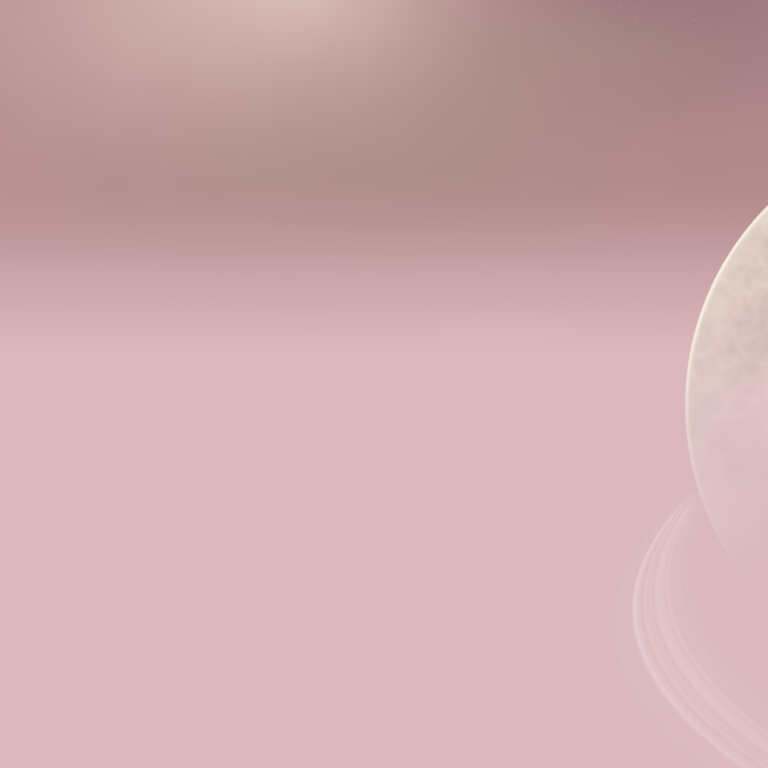
This background is drawn by a Shadertoy shader. Its source:

```glsl
// Dusty rose sky with a soft cloud glow and a pale ringed planet at the right edge.
#define HAZE vec3(0.857, 0.722, 0.742)
#define DUSK vec3(0.705, 0.550, 0.560)
#define GLOW vec3(0.865, 0.765, 0.730)
#define OLIVE vec3(0.660, 0.555, 0.520)
#define SHADE vec3(0.605, 0.465, 0.485)
#define CREAM vec3(0.945, 0.915, 0.850)
#define PLANET_CENTER vec2(1.259, 0.473)
#define PLANET_RADIUS 0.367
#define RING_TIP vec2(0.824, 0.206)
#define RING_STEP vec2(0.068, 0.052)
#define RING_BEND 3.35
#define STAR_GRID 55.0

vec2 hash2(vec2 p) {
    vec3 q = fract(p.xyx * vec3(0.1031, 0.1030, 0.0973));
    q += dot(q, q.yzx + 33.33);
    return fract((q.xx + q.yz) * q.zy);
}

// Distance to the nearest scattered cell point
float cellular(vec2 p) {
    vec2 cell = floor(p), f = fract(p);
    float nearest = 2.0;
    for (int j = -1; j <= 1; j++)
        for (int i = -1; i <= 1; i++) {
            vec2 o = vec2(i, j);
            nearest = min(nearest, length(o + hash2(cell + o) - f));
        }
    return nearest;
}

// Layered, rotated sines, roughly -1 to 1
float waves(vec2 p) {
    float sum = 0.0, amp = 0.5;
    for (int i = 0; i < 5; i++) {
        sum += amp * sin(p.x + 1.3 * sin(p.y)) * cos(p.y * 0.8 + 0.6 * p.x);
        p = mat2(1.5, 1.1, -1.1, 1.5) * p + 2.1;
        amp *= 0.55;
    }
    return sum;
}

float blob(vec2 p, vec2 center, vec2 size) {
    vec2 d = (p - center) / size;
    return exp(-dot(d, d));
}

vec3 sky(vec2 uv) {
    float cloud = waves(uv * vec2(9.0, 7.0));
    vec2 p = uv + 0.022 * vec2(cloud, waves(uv * 8.0 + 4.0));
    vec3 col = DUSK + 0.012 * cloud;
    // Dark corner, olive cloud bank, then the light breaking through
    col = mix(col, SHADE, 0.95 * blob(p, vec2(0.88, 1.06), vec2(0.30, 0.18)));
    col = mix(col, OLIVE, 0.65 * blob(p, vec2(0.59, 0.85), vec2(0.16, 0.13)));
    col = mix(col, OLIVE, 0.50 * blob(p, vec2(0.36, 0.78), vec2(0.19, 0.09)));
    col = mix(col, OLIVE, 0.45 * blob(p, vec2(0.78, 0.94), vec2(0.12, 0.05)));
    col = mix(col, GLOW, 0.32 * blob(p, vec2(0.20, 0.96), vec2(0.28, 0.16)));
    col = mix(col, GLOW, 0.85 * blob(p, vec2(0.37, 1.04), vec2(0.20, 0.14)));
    // Mauve band melting into flat haze
    float lift = smoothstep(0.53, 0.775, uv.y + 0.008 * cloud);
    col = mix(HAZE, col, lift);
    col -= vec3(0.006, 0.014, 0.006) * blob(uv, vec2(0.5, 0.60), vec2(2.0, 0.04));
    // Sparse stars in the dark corner
    vec2 cell = floor(uv * STAR_GRID);
    vec2 spot = 0.2 + 0.6 * hash2(cell);
    float star = smoothstep(0.07, 0.0, length(fract(uv * STAR_GRID) - spot));
    star *= step(0.78, hash2(cell + 71.0).x);
    return col + 0.16 * star * smoothstep(0.94, 0.98, uv.y) * smoothstep(0.72, 0.80, uv.x);
}

// Ring coordinate: 0 on the bright outer band, 1 near the inner edge
float ringCoord(vec2 uv) {
    vec2 d = uv - RING_TIP;
    float a = RING_BEND * RING_STEP.y * RING_STEP.y;
    float b = RING_STEP.x - 2.0 * RING_BEND * RING_STEP.y * d.y;
    float c = d.x - RING_BEND * d.y * d.y;
    float disc = b * b + 4.0 * a * c;
    return disc < 0.0 ? -9.0 : 2.0 * c / max(b + sqrt(disc), 0.0001);
}

vec3 addRings(vec3 col, vec2 uv) {
    float s = ringCoord(uv);
    float body = smoothstep(-0.05, 0.05, s) * smoothstep(1.25, 0.45, s);
    float grooves = 0.5 + 0.25 * sin(s * 31.0) + 0.25 * sin(s * 57.0 + 1.0);
    float halo = smoothstep(-0.42, -0.28, s) * smoothstep(0.1, -0.1, s);
    float band = exp(-pow((s - 0.04) / 0.055, 2.0)) + 0.7 * exp(-pow((s - 0.52) / 0.06, 2.0));
    float light = body * (0.10 + 0.20 * grooves) + 0.07 * halo + 0.24 * band;
    light *= smoothstep(0.375, 0.32, uv.y) * mix(0.65, 1.0, smoothstep(-0.05, 0.15, uv.y));
    return mix(col, vec3(0.95, 0.87, 0.88), light);
}

vec3 addPlanet(vec3 col, vec2 uv) {
    float depth = PLANET_RADIUS - length(uv - PLANET_CENTER);
    float pixel = 1.0 / iResolution.y;
    float inside = smoothstep(-pixel, pixel, depth);
    float upper = smoothstep(0.38, 0.68, uv.y);
    // Mottled ground, warmer and brighter toward the lit limb
    vec2 p = uv + 0.012 * vec2(waves(uv * 45.0), waves(uv * 45.0 + 7.0));
    float ground = 0.6 * cellular(p * 32.0) + 0.4 * cellular(p * 85.0) - 0.45;
    float patches = waves(uv * 24.0 + 2.0);
    vec3 surface = mix(vec3(0.865, 0.755, 0.765), vec3(0.845, 0.765, 0.735), upper);
    surface += (0.025 + 0.075 * upper) * ground + 0.022 * patches;
    surface = mix(surface, CREAM, (0.15 + 0.35 * upper) * exp(-max(depth, 0.0) / 0.025));
    float rim = exp(-pow((depth - 0.002) / 0.0028, 2.0));
    surface = mix(surface, CREAM + 0.03, rim * mix(0.15, 0.95, smoothstep(0.36, 0.62, uv.y)));
    float fade = smoothstep(0.20, 0.46, uv.y + 0.25 * (0.95 - uv.x));
    return mix(col, mix(HAZE, surface, fade), inside);
}

void mainImage(out vec4 fragColor, in vec2 fragCoord) {
    vec2 uv = fragCoord / iResolution.xy;
    vec3 col = addPlanet(sky(uv), uv);
    fragColor = vec4(clamp(addRings(col, uv), 0.0, 1.0), 1.0);
}
```
